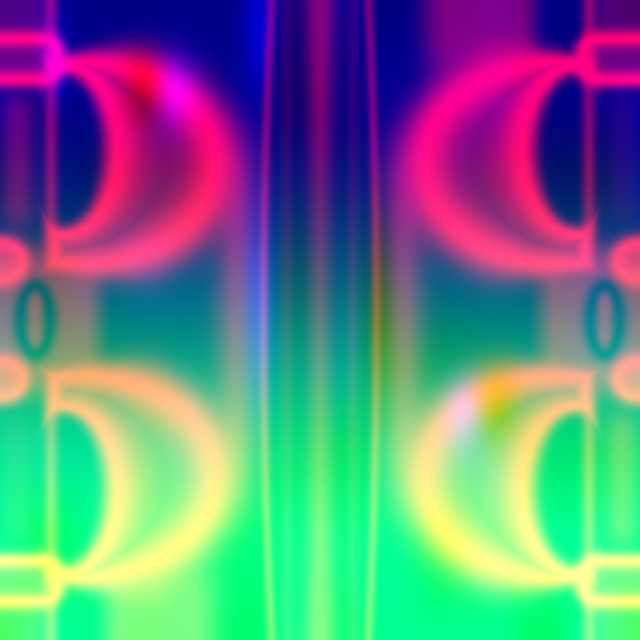
A WebGL 2 fragment shader for this background:

```glsl
#version 300 es
precision highp float;

uniform vec2 u_resolution;
out vec4 fragColor;

// Crescents, as ellipses in folded canvas units
const vec2 OUTER_CENTER = vec2(0.370, 0.245);
const vec2 OUTER_RADII = vec2(0.207, 0.158);
const vec2 INNER_CENTER = vec2(0.400, 0.265);
const vec2 INNER_RADII = vec2(0.085, 0.132);
const float TIP_X = 0.415;
const float WIDE_GLOW = 0.042;
const float TIP_GLOW = 0.015;

// Side ornaments
const vec2 CAPSULE_CENTER = vec2(0.50, 0.408);
const vec2 CAPSULE_HALF = vec2(0.090, 0.032);
const vec2 BUD_CENTER = vec2(0.50, 0.092);
const vec2 BUD_RADII = vec2(0.035, 0.028);
const vec2 CELL_CENTER = vec2(0.445, 0.0);
const vec2 CELL_RADII = vec2(0.034, 0.065);

// Colour variation
const float BASE_BLUE = 0.5;
const float BLUE_NOISE = 0.22;
const vec2 NOISE_SCALE = vec2(13.0, 7.0);
const vec2 GREEN_RANGE = vec2(0.15, 0.85);

float gauss(float x, float width) {
    float t = x / width;
    return exp(-t * t);
}

float screen(float a, float b) {
    return 1.0 - (1.0 - a) * (1.0 - b);
}

float ellipseDistance(vec2 p, vec2 center, vec2 radii) {
    vec2 q = (p - center) / radii;
    float k = length(q);
    return k * (k - 1.0) / max(length(q / radii), 1e-4);
}

float capsuleDistance(vec2 p) {
    vec2 q = abs(p - CAPSULE_CENTER) - CAPSULE_HALF + 0.025;
    return length(max(q, 0.0)) + min(max(q.x, q.y), 0.0) - 0.025;
}

float hash(vec2 p) {
    vec3 q = fract(vec3(p.xyx) * 0.1031);
    q += dot(q, q.yzx + 33.33);
    return fract((q.x + q.y) * q.z);
}

float noise(vec2 p) {
    vec2 i = floor(p), f = fract(p);
    f = f * f * (3.0 - 2.0 * f);
    return mix(mix(hash(i), hash(i + vec2(1, 0)), f.x),
               mix(hash(i + vec2(0, 1)), hash(i + vec2(1, 1)), f.x), f.y);
}

// Bright rim with a half-lit interior
float rim(float d, float width, float fill) {
    float glow = gauss(d, width);
    return mix(glow, fill + (1.0 - fill) * glow, step(d, 0.0));
}

// Vertical stripes and curved threads around the axis
float centerStripes(vec2 q) {
    float core = mix(0.36, 0.52, smoothstep(0.1, 0.5, q.y)) * gauss(q.x, 0.019 + 0.03 * q.y * q.y);
    float lens = 0.16 * gauss(q.x - 0.052, 0.011);
    float thread = 0.45 * gauss(q.x - 0.088 + 0.05 * q.y * q.y, 0.008);
    float wall = 0.5 * gauss(q.x - 0.130, 0.034) * (1.0 - smoothstep(0.15, 0.36, q.y));
    return core + lens + thread + wall;
}

float crescent(vec2 q) {
    float outer = ellipseDistance(q, OUTER_CENTER, OUTER_RADII);
    float inner = ellipseDistance(q, INNER_CENTER, INNER_RADII);
    float d = max(max(outer, -inner), q.x - TIP_X);
    return rim(d, mix(WIDE_GLOW, TIP_GLOW, smoothstep(0.24, 0.41, q.x)), 0.47);
}

// Cells, buds, seams and capsules along both sides
float sideOrnaments(vec2 q, float diagonal) {
    float middle = 0.52 * smoothstep(0.32, 0.37, q.x) * (1.0 - smoothstep(0.08, 0.15, q.y));
    float cell = ellipseDistance(q, CELL_CENTER, CELL_RADII);
    middle *= 1.0 - 0.9 * gauss(cell + 0.011, 0.013);
    float span = smoothstep(0.11, 0.18, q.y) * (1.0 - smoothstep(0.32, 0.38, q.y));
    float seam = 0.5 * gauss(q.x - 0.420, 0.011) * smoothstep(0.1, 0.16, q.y);
    float edge = mix(0.38, 0.12, diagonal) * gauss(q.x - 0.472, 0.028) * span;
    float corner = 0.3 * smoothstep(0.41, 0.45, q.x) * smoothstep(0.42, 0.46, q.y);
    float bud = rim(ellipseDistance(q, BUD_CENTER, BUD_RADII), 0.015, 0.65);
    float capsule = rim(capsuleDistance(q), 0.014, 0.42);
    return screen(screen(middle + seam + edge + corner, bud), capsule);
}

// Neighbouring blue and warm spots
float tintPair(vec2 p, vec2 center) {
    vec2 d = (p - center) / vec2(0.04, 0.055);
    return (0.25 - abs(p.x - 0.5)) * 22.0 * exp(-dot(d, d));
}

void main() {
    vec2 uv = gl_FragCoord.xy / u_resolution;
    vec2 p = uv - 0.5;
    vec2 q = abs(p);
    float diagonal = smoothstep(-0.01, 0.01, p.x * p.y);

    float red = screen(centerStripes(q), crescent(q));
    red = screen(red, sideOrnaments(q, diagonal));
    float band = smoothstep(0.13, 0.2, q.x) * (1.0 - smoothstep(0.31, 0.36, q.x));
    red = screen(red, 0.48 * diagonal * band * smoothstep(0.34, 0.44, q.y));

    float green = 1.0 - smoothstep(GREEN_RANGE.x, GREEN_RANGE.y, uv.y);

    float blue = BASE_BLUE + BLUE_NOISE * (noise(uv * NOISE_SCALE) - 0.5);
    blue -= 0.3 * sign(p.x) * gauss(q.x - 0.095, 0.025) * gauss(p.y - 0.02, 0.15);
    blue += tintPair(uv, vec2(0.25, 0.86)) + tintPair(uv, vec2(0.75, 0.36));
    blue += 0.3 * gauss(uv.x - 0.405, 0.025) * gauss(uv.y - 0.96, 0.1);
    blue += 0.35 * gauss(uv.x - 0.085, 0.025) * gauss(uv.y - 0.9, 0.06);

    fragColor = vec4(clamp(vec3(red, green, blue), 0.0, 1.0), 1.0);
}
```
